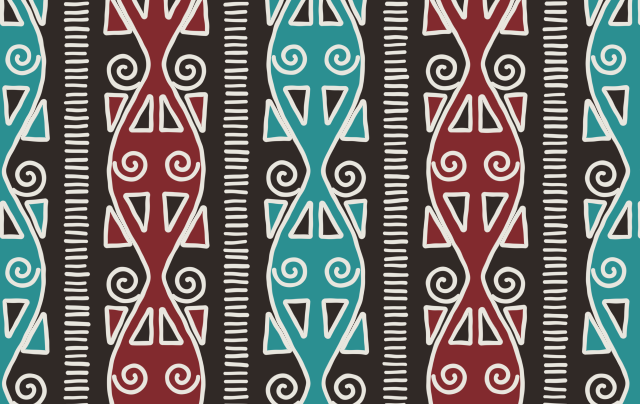
Write a Shadertoy shader that draws this pattern.

```glsl
// Tribal textile: alternating red and teal curved bands with spirals, triangles and dash strips

#define GRID 486.0          // design units per canvas height
#define COLUMN 192.0        // distance between bands
#define PERIOD 256.0        // vertical repeat of a band
#define STROKE 2.6          // half width of the cream lines
#define WOBBLE 1.3          // hand-drawn unevenness
#define DASH_PITCH 9.85     // vertical distance between dashes
#define DASH_SIZE vec2(12.0, 2.2)
#define DARK vec3(0.19, 0.16, 0.15)
#define CREAM vec3(0.91, 0.90, 0.87)
#define TEAL vec3(0.17, 0.56, 0.57)
#define RED vec3(0.51, 0.165, 0.18)

const float TAU = 6.2831853;

vec2 hash2(vec2 p) {
    p = vec2(dot(p, vec2(127.1, 311.7)), dot(p, vec2(269.5, 183.3)));
    return fract(sin(p) * 43758.5) * 2.0 - 1.0;
}

float gradientNoise(vec2 p) {
    vec2 i = floor(p), f = fract(p), u = f * f * (3.0 - 2.0 * f), e = vec2(1, 0);
    float a = dot(hash2(i), f), b = dot(hash2(i + e), f - e);
    float c = dot(hash2(i + e.yx), f - e.yx), d = dot(hash2(i + 1.0), f - 1.0);
    return mix(mix(a, b, u.x), mix(c, d, u.x), u.y);
}

float segment(vec2 p, vec2 a, vec2 b) {
    vec2 ab = b - a;
    return length(p - a - ab * clamp(dot(p - a, ab) / dot(ab, ab), 0.0, 1.0));
}

float cross2(vec2 a, vec2 b) { return a.x * b.y - a.y * b.x; }

// Signed distance to a triangle with softened corners
float roundTriangle(vec2 p, vec2 a, vec2 b, vec2 c) {
    vec2 m = (a + b + c) / 3.0;
    a = mix(m, a, 0.82); b = mix(m, b, 0.82); c = mix(m, c, 0.82);
    float d = min(segment(p, a, b), min(segment(p, b, c), segment(p, c, a)));
    float s = sign(cross2(b - a, c - a));
    float inner = min(s * cross2(b - a, p - a),
                  min(s * cross2(c - b, p - b), s * cross2(a - c, p - c)));
    return (inner > 0.0 ? -d : d) - 1.5;
}

// Distance to a spiral winding inwards; start and turns count full circles
float spiral(vec2 p, float radius, float pitch, float start, float turns) {
    float phase = fract(atan(p.y, p.x) / TAU - start);
    float d = length(p - radius * vec2(cos(start * TAU), sin(start * TAU)));
    float tip = (start + turns) * TAU;
    d = min(d, length(p - (radius - pitch * turns) * vec2(cos(tip), sin(tip))));
    for (float arm = 0.0; arm < 2.0; arm++) {
        float turn = phase + arm;
        if (turn <= turns) d = min(d, abs(length(p) - radius + pitch * turn));
    }
    return d;
}

float bandHalfWidth(float y) {
    float swell = 0.5 - 0.5 * cos((y - 77.0) * TAU / PERIOD);
    return 7.5 + 49.0 * pow(swell + 0.005, 0.65);
}

float cover(float d) {
    float px = GRID / iResolution.y;
    return smoothstep(0.7 * px, -0.7 * px, d);
}

// Stack of short strokes, each with its own length, tilt and weight
float dashStrip(vec2 p) {
    float strip = floor((p.x + 4.0) / COLUMN);
    float row = floor(p.y / DASH_PITCH);
    vec2 q = vec2(mod(p.x + 4.0, COLUMN) - 96.0, p.y - (row + 0.5) * DASH_PITCH);
    vec2 r = hash2(vec2(strip, row) + 3.7), k = hash2(vec2(row, strip) + 19.3);
    q -= vec2(r.x * 1.0, r.y * 0.9 + q.x * k.x * 0.05);
    float halfLength = DASH_SIZE.x + k.y;
    return segment(q, vec2(-halfLength, 0), vec2(halfLength, 0)) - DASH_SIZE.y - 0.35 * r.x;
}

void mainImage(out vec4 fragColor, in vec2 fragCoord) {
    vec2 p = fragCoord / iResolution.y * GRID;
    p.y = GRID - p.y;
    p += WOBBLE * vec2(gradientNoise(p / 17.0), gradientNoise(p / 17.0 + 41.0));

    // Band coordinates: mirrored across, every other band shifted half a repeat
    float column = floor((p.x + 4.0) / COLUMN + 0.5);
    float isRed = mod(column, 2.0);
    vec3 tint = mix(TEAL, RED, isRed);
    float y = p.y + (1.0 - isRed) * PERIOD * 0.5;
    vec2 q = vec2(abs(p.x + 4.0 - column * COLUMN), mod(y - 53.0, PERIOD) + 53.0);

    // Swelling body
    float slope = bandHalfWidth(q.y + 0.5) - bandHalfWidth(q.y - 0.5);
    float body = (q.x - bandHalfWidth(q.y)) * inversesqrt(1.0 + slope * slope);
    float line = abs(body);

    // Dark triangles inside the body, tinted ones beside it
    float inside = min(
        roundTriangle(q, vec2(6, 112), vec2(6, 158), vec2(32, 158)),
        roundTriangle(q, vec2(39, 233), vec2(9, 232), vec2(13, 281)));
    float beside = min(
        roundTriangle(q, vec2(60, 112), vec2(35, 114), vec2(56, 161)),
        roundTriangle(q, vec2(58, 245), vec2(62, 298), vec2(29, 296)));
    line = min(line, min(abs(inside), abs(beside)));

    // Spirals at the waist and in the belly
    vec2 waist = q - vec2(38, 84), belly = q - vec2(29, 197);
    line = min(line, spiral(vec2(waist.x, -waist.y), 24.0, 12.5, 0.62, 1.65));
    line = min(line, spiral(belly, 21.5, 11.5, 0.0, 1.55));

    vec3 color = mix(DARK, tint, cover(body));
    color = mix(color, DARK, cover(inside));
    color = mix(color, tint, cover(beside));
    float weight = STROKE + 0.5 * gradientNoise(p / 11.0 + 7.0);
    color = mix(color, CREAM, max(cover(line - weight), cover(dashStrip(p))));
    fragColor = vec4(color, 1.0);
}
```
